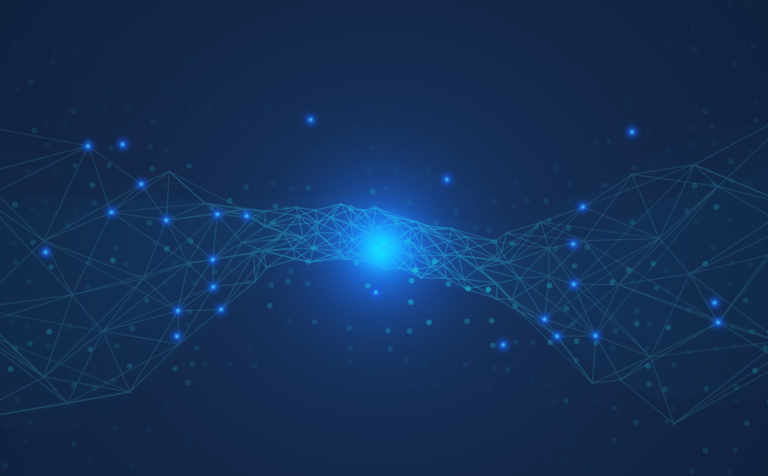
Write a Shadertoy shader that draws this background.

```glsl
// A glowing core on deep navy, crossed by a twisted band of wire mesh.
// The mesh is a jittered grid, squeezed at the core by sinh spacing and a
// narrowing girth; teal dots and blue sparks are scattered by hashes.

#define CORE_Y 0.477          // height of the core
#define SPREAD 0.15           // width of the dense part of the mesh
#define BEND 0.2              // growth of the mesh cells away from the core
#define ROWS 2.0              // mesh rows above and below the axis
#define LINE_WIDTH 0.0008
#define DOT_CELL 0.042
#define DOT_RADIUS 0.0058
#define SPARK_SIZE 0.0115
#define EDGE_NAVY vec3(0.066, 0.128, 0.238)
#define MID_NAVY vec3(0.088, 0.198, 0.37)
#define TEAL vec3(0.11, 0.56, 0.64)
#define SPARK_BLUE vec3(0.08, 0.36, 0.95)

vec2 hash2(vec2 c) {
    return fract(sin(vec2(dot(c, vec2(127.1, 311.7)), dot(c, vec2(269.5, 183.3)))) * 43758.5);
}

// Gaussian falloff
float bell(float x, float width) { return exp(-x * x / (width * width)); }

// Height of the band's middle and its half height; x is measured from the core
float axis(float x) { return 0.45 + 0.06 * cos(5.2 * (x + 0.12)); }
float girth(float x) { return 0.065 + 0.24 * smoothstep(0.15, 0.72, abs(x)); }

// Mesh vertex of one grid cell
vec2 node(vec2 id) {
    vec2 g = id + (hash2(id) - 0.5) * vec2(0.9, 0.8);
    float x = SPREAD * sinh(BEND * g.x);
    return vec2(x, axis(x) + girth(x) * g.y / (ROWS + 0.3));
}

float wire(vec2 p, vec2 a, vec2 b, float px) {
    vec2 ap = p - a, ab = b - a;
    float d = length(ap - ab * clamp(dot(ap, ab) / dot(ab, ab), 0.0, 1.0));
    return 1.0 - smoothstep(0.0, LINE_WIDTH + px, d);
}

// Blue spark: x is its halo, y its bright heart
vec2 spark(vec2 p, vec2 at) {
    float d = length(p - at);
    return vec2(bell(d, SPARK_SIZE), bell(d, SPARK_SIZE * 0.38));
}

// Returns wire coverage in x, sparks on vertices in yz
vec3 mesh(vec2 p, float px) {
    vec3 sum = vec3(0.0);
    if (abs(p.y - axis(p.x)) > girth(p.x) + 0.12) return sum;
    float column = floor(asinh(p.x / SPREAD) / BEND);
    for (float i = -3.0; i <= 1.0; i++) {
        for (float j = -ROWS; j <= ROWS; j++) {
            vec2 id = vec2(column + i, j);
            vec2 a = node(id), pick = hash2(id + 57.0);
            // links to the next column
            for (float k = -1.0; k <= 1.0; k++) {
                if (abs(j + k) <= ROWS)
                    sum.x += wire(p, a, node(id + vec2(1.0, k)), px);
            }
            // link along the column, and a long one that skips a column
            if (j < ROWS && pick.x > 0.3)
                sum.x += wire(p, a, node(id + vec2(0.0, 1.0)), px);
            float far = clamp(j + floor(pick.y * 5.0) - 2.0, -ROWS, ROWS);
            if (pick.x < 0.6)
                sum.x += 0.8 * wire(p, a, node(vec2(id.x + 2.0, far)), px);
            if (abs(a.x) > 0.33 && pick.y > 0.7) sum.yz += spark(p, a);
        }
    }
    return sum;
}

// Round dots, one at most in each cell, fading away from the band
float dots(vec2 p, float px) {
    vec2 id = floor(p / DOT_CELL), h = hash2(id), tone = hash2(id + 31.0);
    float d = length(p - (id + 0.2 + 0.6 * h) * DOT_CELL);
    float disc = 1.0 - smoothstep(DOT_RADIUS - px, DOT_RADIUS + px, d);
    float reach = bell(p.y - axis(p.x) + 0.03, girth(p.x) + 0.09);
    float cluster = bell(p.x - 0.1, 0.22) * bell(p.y - 0.38, 0.1);
    float strength = (0.08 + 0.42 * tone.y * tone.y) * reach + 0.4 * cluster;
    return disc * step(0.5, tone.x) * strength;
}

void mainImage(out vec4 fragColor, in vec2 fragCoord) {
    float px = 1.0 / iResolution.y;
    vec2 p = (fragCoord - vec2(0.496 * iResolution.x, 0.0)) * px;
    float d = length(p - vec2(0.0, CORE_Y));

    // Navy backdrop
    vec3 col = mix(EDGE_NAVY, MID_NAVY, bell(length((p - vec2(0.0, CORE_Y)) * vec2(0.9, 1.0)), 0.54));

    // Translucent sheets that follow the band
    for (float i = 0.0; i < 3.0; i++) {
        float sway = 0.03 * sin(p.x * (4.0 + i) + i * 2.1);
        float rim = abs(p.y - axis(p.x) - sway) - girth(p.x) * (0.95 - 0.2 * i);
        col += vec3(-0.001, 0.009, 0.012) * (1.0 - smoothstep(-px, px, rim));
    }

    // Core glow, from wide blue to a cyan heart
    col += vec3(0.025, 0.16, 0.41) * bell(d, 0.155);
    col += vec3(0.0, 0.17, 0.28) * bell(d, 0.078);
    col += vec3(-0.04, 0.33, 0.0) * bell(d, 0.042);

    // Wires, brighter toward the core
    vec3 net = mesh(p, px);
    float heat = bell(p.x, 0.26);
    vec3 wireColor = mix(vec3(0.16, 0.43, 0.54), vec3(0.12, 0.72, 0.95), heat);
    col = mix(col, wireColor, min(net.x, 1.4) * mix(0.3, 0.42, heat));

    col = mix(col, TEAL + vec3(0.0, 0.2, 0.25) * heat, dots(p, px));

    // Free sparks, spread by the golden ratio
    vec2 glow = net.yz;
    for (float i = 0.0; i < 11.0; i++) {
        vec2 at = vec2((i + 0.5) / 11.0 * 1.5 - 0.75, 0.18 + 0.58 * fract(0.47 + 0.382 * i));
        glow += spark(p, at + 0.05 * (hash2(vec2(i, 9.0)) - 0.5));
    }
    col = mix(col, SPARK_BLUE, 0.8 * min(glow.x, 1.0));
    col += vec3(0.15, 0.38, 0.1) * min(glow.y, 1.0);

    fragColor = vec4(clamp(col, 0.0, 1.0), 1.0);
}
```
